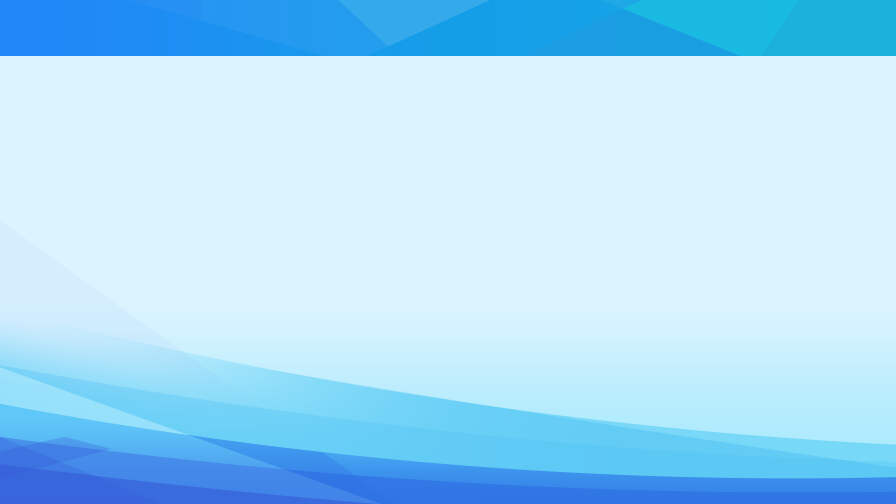
This background is drawn by a Shadertoy shader. Its source:

```glsl
// Pale blue backdrop with a faceted blue-to-cyan header band and translucent waves.
// The canvas is 16 by 9 units; each layer is a smooth coverage mask for a straight
// edge or a parabolic arc, blended over the layers beneath it.

const vec3 SKY = vec3(0.86, 0.955, 1.0);
const vec3 HAZE = vec3(0.68, 0.92, 0.99);
const vec3 AQUA = vec3(0.42, 0.83, 0.97);
const vec3 AZURE = vec3(0.30, 0.75, 0.95);
const vec3 BLUE = vec3(0.18, 0.43, 0.89);
const vec3 INDIGO = vec3(0.20, 0.34, 0.84);

// Antialiased step over one pixel
float cover(float d, float px) {
    return clamp(d / px + 0.5, 0.0, 1.0);
}

// Parabola given its heights at the left, middle and right of the canvas
float arc(float x, float left, float middle, float right) {
    float t = x / 16.0;
    float bend = 2.0 * (left + right - 2.0 * middle);
    return left + (right - left - bend) * t + bend * t * t;
}

// Coverage of the side to the right of the direction a to b
float rightOf(vec2 p, vec2 a, vec2 b, float px) {
    vec2 dir = normalize(b - a);
    vec2 q = p - a;
    return cover(q.x * dir.y - q.y * dir.x, px);
}

vec3 header(vec2 p, float px) {
    vec3 col = mix(vec3(0.13, 0.53, 0.97), vec3(0.08, 0.62, 0.91), smoothstep(0.0, 8.5, p.x));
    col = mix(col, vec3(0.09, 0.66, 0.89), smoothstep(8.0, 15.0, p.x));

    // Each facet edge runs from the top to the bottom of the band
    vec2 top = vec2(0.0, 9.0), base = vec2(0.0, 8.0);
    float leftPane = rightOf(p, base + vec2(3.63, 0), top + vec2(3.61, 0), px);
    float shallow = rightOf(p, base + vec2(5.8, 0), top + vec2(2.3, 0), px);
    float peakLeft = rightOf(p, base + vec2(7.12, 0), top + vec2(6.04, 0), px);
    float peakRight = rightOf(p, base + vec2(6.56, 0), top + vec2(8.75, 0), px);
    float rise = rightOf(p, base + vec2(9.31, 0), top + vec2(11.46, 0), px);
    float fall = rightOf(p, base + vec2(13.23, 0), top + vec2(10.73, 0), px);
    float endPane = rightOf(p, base + vec2(13.58, 0), top + vec2(14.27, 0), px);

    col = mix(col, vec3(0.25, 0.60, 0.96), 0.25 * (1.0 - leftPane) * shallow);
    col = mix(col, vec3(0.20, 0.62, 0.95), 0.45 * leftPane * shallow * (1.0 - peakRight));
    col = mix(col, vec3(0.24, 0.69, 0.92), 0.65 * peakLeft * (1.0 - peakRight));
    col = mix(col, vec3(0.11, 0.61, 0.88), 0.7 * rise * (1.0 - fall));
    col = mix(col, vec3(0.15, 0.69, 0.90), 0.5 * fall * (1.0 - rise));
    col = mix(col, vec3(0.10, 0.74, 0.88), 0.85 * fall * rise);
    return mix(col, vec3(0.11, 0.69, 0.86), 0.85 * endPane);
}

vec3 waves(vec2 p, float px) {
    vec3 col = mix(HAZE, SKY, smoothstep(0.9, 3.9, p.y));

    // Broad aqua swell, fading in from its crest on the left
    float depth = arc(p.x, 3.48, 1.86, 1.06) - p.y;
    float fade = mix(smoothstep(0.0, 1.6, depth), 1.0, smoothstep(0.0, 9.0, p.x));
    col = mix(col, AQUA, 0.8 * fade * cover(depth, px));

    // Crossing sheets inside the swell
    float sheet = cover(arc(p.x, 3.24, 1.87, 0.65) - p.y, px);
    col = mix(col, AZURE, 0.5 * smoothstep(2.0, 12.0, p.x) * sheet);
    float veil = cover(arc(p.x, 2.48, 1.3, 0.75) - p.y, px);
    col = mix(col, AZURE, 0.3 * veil);

    // Deep blue waves along the bottom
    float deep = cover(arc(p.x, 1.79, 0.71, 0.48) - p.y, px);
    vec3 deepColor = mix(vec3(0.20, 0.50, 0.91), vec3(0.32, 0.76, 0.97), smoothstep(0.0, 1.7, p.y));
    col = mix(col, deepColor, 0.95 * deep);
    float floorWave = cover(arc(p.x, 1.2, 0.4, 0.22) - p.y, px);
    col = mix(col, BLUE, 0.65 * floorWave);

    // Diagonal light beam and the shaded wedge beside it
    float beam = rightOf(p, vec2(0.0, 2.44), vec2(6.8, 0.0), px);
    float wedge = (1.0 - beam) * rightOf(p, vec2(3.5, 2.55), vec2(7.05, 0.0), px);
    col = mix(col, vec3(0.75, 0.94, 1.0), beam * mix(0.5, 0.12, deep));
    col = mix(col, INDIGO, wedge * mix(0.04, 0.38, deep) * smoothstep(3.0, 1.0, 3.2 - p.y + 0.8));
    col = mix(col, BLUE, 0.3 * wedge * deep);

    // Overlapping shards in the lower left corner
    float lowArc = cover(arc(p.x, 0.71, -0.1, -0.5) - p.y, px);
    col = mix(col, INDIGO, 0.55 * lowArc);
    float corner = rightOf(p, vec2(0.0, 1.2), vec2(2.9, 0.0), px);
    col = mix(col, INDIGO, 0.28 * corner);
    float shard = rightOf(p, vec2(0.0, 0.94), vec2(1.15, 1.2), px)
                * rightOf(p, vec2(1.15, 1.2), vec2(2.0, 0.98), px)
                * rightOf(p, vec2(2.0, 0.98), vec2(0.0, 0.46), px);
    return mix(col, INDIGO, 0.28 * shard);
}

void mainImage(out vec4 fragColor, in vec2 fragCoord) {
    vec2 p = fragCoord / iResolution.xy * vec2(16.0, 9.0);
    float px = 9.0 / iResolution.y;
    vec3 col = mix(waves(p, px), header(p, px), cover(p.y - 8.0, px));
    fragColor = vec4(col, 1.0);
}
```
